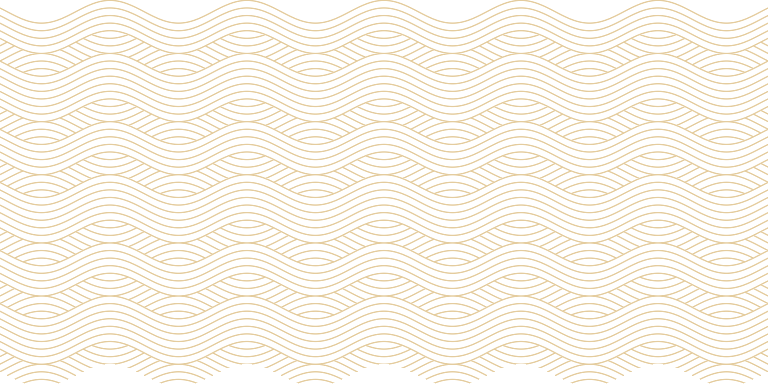
Give the GLSL for this pattern, as a Shadertoy shader.

```glsl
// Thin gold wavy bands laid over a second set of waves in opposite phase.

#define PERIOD 0.3568      // wavelength, in canvas heights
#define SPACING 0.01974    // vertical distance between neighbouring lines
#define TOP 0.001          // gap between canvas top and the first crest
#define SWING 3.0          // crest to trough, in line spacings
#define CYCLE 16.0         // line spacings per pair of bands
#define LAST_LINE 48.0     // end of the drawn rows, in line spacings
#define LINE_WIDTH 0.00203 // in canvas heights
#define SOFTNESS 1.35      // edge filter width, in pixels
#define GOLD vec3(0.82, 0.655, 0.34)
#define PAPER vec3(1.0)

const float TAU = 6.2831853;

// 1 where a row belongs to a front band: a narrow one or a wide one per cycle
float inBand(float row) {
    float m = mod(row, CYCLE);
    bool narrow = m <= 4.0;
    bool wide = m >= 7.0 && m <= 13.0;
    return (narrow || wide) && row >= 0.0 && row < LAST_LINE ? 1.0 : 0.0;
}

// Filtered coverage of a thin line, all lengths in canvas heights
float lineCoverage(float dist, float pixel) {
    float blur = SOFTNESS * pixel;
    float overlap = 0.5 * (LINE_WIDTH + blur) - dist;
    return clamp(overlap, 0.0, min(LINE_WIDTH, blur)) / blur;
}

void mainImage(out vec4 fragColor, in vec2 fragCoord) {
    float pixel = 1.0 / iResolution.y;
    vec2 p = (fragCoord - vec2(0.5 * iResolution.x, 0.0)) * pixel;

    // Depth below the first crest, measured along both wave families
    float depth = (1.0 - TOP - p.y) / SPACING;
    float angle = TAU * p.x / PERIOD;
    float frontRow = depth - 0.5 * SWING * (1.0 - cos(angle));
    float backRow = depth - 0.5 * SWING * (1.0 + cos(angle));

    // Vertical offset to perpendicular distance
    float slope = 0.5 * SWING * SPACING * TAU / PERIOD * sin(angle);
    float toDistance = SPACING * inversesqrt(1.0 + slope * slope);

    // Front lines
    float nearest = round(frontRow);
    float front = lineCoverage(abs(frontRow - nearest) * toDistance, pixel) * inBand(nearest);

    // Back lines, seen only through the gaps between bands
    float inRows = step(0.0, frontRow) * step(frontRow, LAST_LINE);
    float gap = inRows * (1.0 - inBand(frontRow));
    float back = lineCoverage(abs(backRow - round(backRow)) * toDistance, pixel) * gap;

    fragColor = vec4(mix(PAPER, GOLD, max(front, back)), 1.0);
}
```
